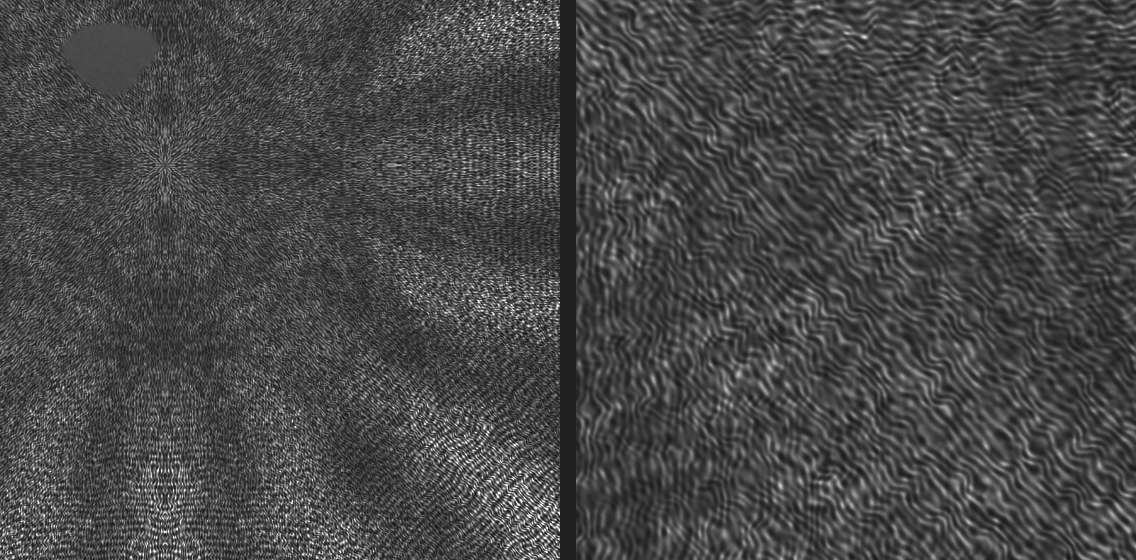
Left: the whole. Right: its middle third, enlarged.
Give the GLSL for this texture, as a Shadertoy shader.

```glsl
// Grey mirrored weave of fine radial ticks, with fanned shadows and one smooth patch.

float hash(vec2 p) {
    return fract(sin(dot(p, vec2(12.9898, 78.233))) * 43758.5453);
}

float noise(vec2 p) {
    vec2 i = floor(p), f = fract(p);
    f = f * f * (3.0 - 2.0 * f);
    return mix(mix(hash(i), hash(i + vec2(1, 0)), f.x),
               mix(hash(i + vec2(0, 1)), hash(i + vec2(1, 1)), f.x), f.y);
}

// Ticks run along x, gathered into wavy rows that cross them far from the centre.
float weave(vec2 p, float far) {
    float tick = sin(6.2832 * 185.0 * p.y + 9.0 * noise(p * vec2(110, 75)));
    float grain = noise(p * vec2(200, 330) + 17.0) - 0.5;
    float row = sin(6.2832 * (82.0 * p.x + 1.6 * noise(p * vec2(14, 24))));
    return 0.95 * tick + 3.1 * grain + 0.75 * far * row;
}

// Rounded blob that tapers downward; negative inside.
float patchShape(vec2 p) {
    vec2 e = abs(p) / vec2(0.088, p.y > 0.0 ? 0.052 : 0.082);
    float power = p.y > 0.0 ? 2.0 : 1.35;
    float wobble = 0.25 * (noise(p * 28.0 + 40.0) - 0.5);
    return pow(pow(e.x, power) + pow(e.y, power), 1.0 / power) - 1.0 + wobble;
}

void mainImage(out vec4 fragColor, in vec2 fragCoord) {
    vec2 uv = fragCoord / iResolution.xy;
    vec2 q = abs(uv - vec2(0.295, 0.705));
    float radius = length(q);
    float angle = atan(q.y, q.x + 1e-5);
    float far = smoothstep(0.2, 0.75, radius);

    // Blend three orientations so the ticks follow the radial direction
    float fibre = 0.0;
    for (int i = 0; i < 3; i++) {
        float turn = float(i) * 0.7854;
        float c = cos(turn), s = sin(turn);
        vec2 local = vec2(c * q.x + s * q.y, c * q.y - s * q.x);
        fibre += max(0.0, cos(2.0 * (angle - turn))) * weave(local, far);
    }

    // Broad light and dark sectors, strongest toward the far corner
    float bend = 1.6 * (noise(q * 6.0) - 0.5);
    float tone = 0.27 * far * cos(16.0 * angle + bend);
    tone += 0.3 * (noise(q * 9.0 + 5.0) - 0.5);
    tone += 0.3 * far * smoothstep(0.5, 0.95, radius) * exp(-90.0 * pow(angle - 0.785, 2.0));

    // Dark knots on both axes, with streaks fanning out of the outer ones
    vec2 fold = vec2(min(q.x, q.y), max(q.x, q.y));
    vec2 v = fold - vec2(0.0, 0.32);
    float spread = length(v);
    float fan = noise(vec2(atan(v.x, v.y + 1e-5) * 9.0, spread * 24.0));
    tone += 0.55 * (fan - 0.5) * exp(-22.0 * spread * spread) * smoothstep(0.0, 0.06, spread);
    tone -= 0.26 * exp(-350.0 * spread * spread);
    tone -= 0.32 * exp(-2600.0 * dot(fold - vec2(0.0, 0.105), fold - vec2(0.0, 0.105)));
    tone += 0.22 * (noise(q * 42.0) - 0.5);

    float contrast = 0.32 + 0.28 * tone + 0.03 * far;
    float grey = 0.277 * exp(contrast * fibre + 0.75 * tone);

    // Flat patch
    vec2 p = uv - vec2(0.195, 0.907);
    float flatGrey = 0.29 + 0.15 * p.y + 0.025 * (noise(uv * 260.0) - 0.5);
    grey = mix(flatGrey, grey, smoothstep(-0.12, 0.1, patchShape(p)));

    fragColor = vec4(vec3(clamp(grey, 0.06, 0.95)), 1.0);
}
```
